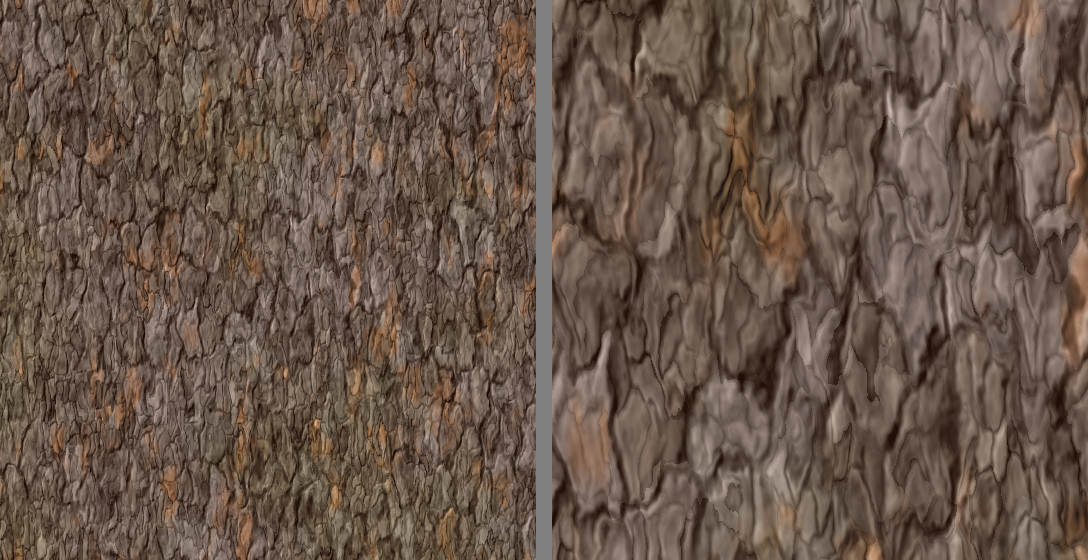
Left: the whole. Right: its middle third, enlarged.
Write a WebGL 2 fragment shader that draws this texture.

```glsl
#version 300 es
precision highp float;
// Weathered tree bark: ragged upright plates split into flakes, with rust and moss.

uniform vec2 u_resolution;
out vec4 outColor;

const vec2 PLATE_SCALE = vec2(27.0, 11.5);   // cells per canvas height
const vec2 FLAKE_SCALE = vec2(78.0, 29.0);
const vec2 GRAIN_SCALE = vec2(88.0, 29.0);
const vec2 FIBRE_SCALE = vec2(165.0, 75.0);
const vec2 LIGHT_STEP = vec2(-0.0024, 0.0026);
const float RELIEF_GAIN = 0.36;
const float FIBRE_GAIN = 0.34;
const float BASE_TONE = 0.565;
const vec3 DARK = vec3(0.10, 0.035, 0.0);
const vec3 LIGHT = vec3(0.74, 0.665, 0.615);
const vec3 RUST_SHIFT = vec3(0.11, 0.005, -0.07);
const vec3 MOSS_SHIFT = vec3(-0.01, 0.0, -0.035);
const vec3 LICHEN_SHIFT = vec3(-0.005, 0.003, 0.018);

float hash(vec2 p) {
    vec3 q = fract(p.xyx * vec3(0.1031, 0.1030, 0.0973));
    q += dot(q, q.yzx + 33.33);
    return fract((q.x + q.y) * q.z);
}

vec2 hash2(vec2 p) {
    return vec2(hash(p), hash(p + vec2(57.3, 113.7)));
}

float noise(vec2 p) {
    vec2 i = floor(p), f = fract(p);
    f = f * f * (3.0 - 2.0 * f);
    return mix(mix(hash(i), hash(i + vec2(1, 0)), f.x),
               mix(hash(i + vec2(0, 1)), hash(i + vec2(1, 1)), f.x), f.y);
}

float fbm(vec2 p) {
    float sum = 0.0, amp = 0.533;
    for (int i = 0; i < 4; i++) {
        sum += amp * noise(p);
        p = p * 2.03 + vec2(17.1, 9.2);
        amp *= 0.5;
    }
    return sum;
}

// x: gap between the two nearest cell centres, y: random value of the cell
vec2 cells(vec2 p) {
    vec2 base = floor(p);
    float nearest = 9.0, second = 9.0, id = 0.0;
    for (int y = -1; y <= 1; y++)
    for (int x = -1; x <= 1; x++) {
        vec2 cell = base + vec2(x, y);
        float d = length(cell + 0.1 + 0.8 * hash2(cell) - p);
        if (d < nearest) {
            second = nearest;
            nearest = d;
            id = hash(cell + 41.7);
        } else second = min(second, d);
    }
    return vec2(second - nearest, id);
}

struct Bark { float height, crack, grain, plateId, flakeId; };

Bark bark(vec2 p) {
    // Ragged outlines come from bending the space before cutting the cells
    vec2 bend = vec2(fbm(p * vec2(42.0, 24.0)), fbm(p * vec2(56.0, 26.0) + 71.0)) - 0.5;
    vec2 q = p + bend * vec2(0.024, 0.075);
    vec2 plate = cells(q * PLATE_SCALE);
    vec2 flake = cells(q * FLAKE_SCALE + 31.0);

    // Cracks open and close along their length
    float openness = smoothstep(0.25, 0.65, noise(p * vec2(24.0, 13.0) + 5.0));
    float plateCrack = (1.0 - smoothstep(0.02, 0.25, plate.x)) * mix(0.35, 1.0, openness);
    float flakeCrack = (1.0 - smoothstep(0.0, 0.36, flake.x)) * mix(0.75, 0.35, openness);

    Bark b;
    b.grain = fbm(q * GRAIN_SCALE);
    b.crack = max(plateCrack, flakeCrack);
    b.plateId = plate.y;
    b.flakeId = flake.y;
    b.height = 0.7 * b.grain - 0.4 * b.crack + 0.25 * flake.y
             + 0.25 * smoothstep(0.0, 0.6, plate.x);
    return b;
}

void main() {
    vec2 p = gl_FragCoord.xy / u_resolution.y;
    Bark b = bark(p);
    float relief = b.height - bark(p + LIGHT_STEP).height;
    float fibre = 0.6 * noise(p * FIBRE_SCALE) + 0.4 * noise(p * FIBRE_SCALE * 1.7 + 23.0) - 0.5;
    float region = fbm(p * 3.2 + 12.0) - 0.5;

    // Light and shade
    float tone = BASE_TONE
        + 0.10 * (b.plateId - 0.5)
        + 0.17 * (b.flakeId - 0.5)
        + 0.46 * (b.grain - 0.5)
        + FIBRE_GAIN * fibre
        + 0.06 * region
        + RELIEF_GAIN * relief
        - 0.28 * b.crack;
    vec3 colour = mix(DARK, LIGHT, clamp(tone, 0.04, 1.15));

    // Stains
    float rust = smoothstep(0.56, 0.78, fbm(p * vec2(30.0, 15.0) + 90.0)) * (0.25 + 0.75 * b.flakeId);
    float moss = smoothstep(0.45, 0.7, fbm(p * vec2(5.0, 4.0) + 150.0));
    float lichen = smoothstep(0.5, 0.9, b.plateId) * (1.0 - rust);
    float exposed = smoothstep(0.1, 0.5, tone);
    colour += exposed * (rust * RUST_SHIFT + moss * MOSS_SHIFT + lichen * LICHEN_SHIFT);

    outColor = vec4(clamp(colour, 0.0, 1.0), 1.0);
}
```
